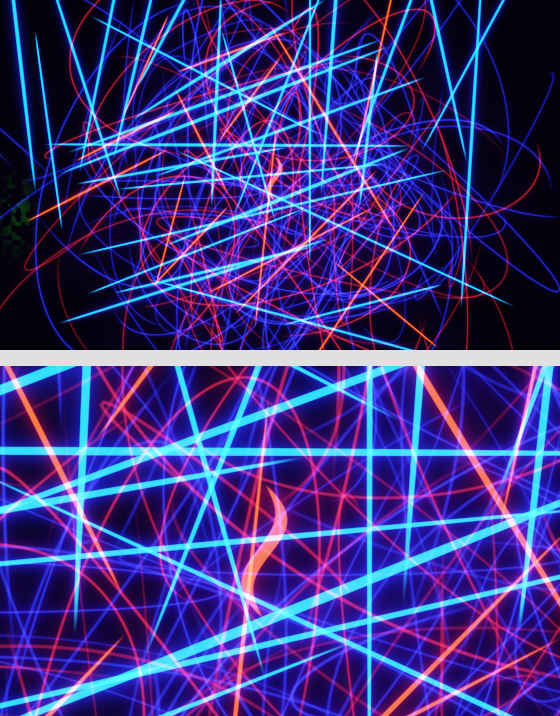
Top: the whole. Bottom: its middle third, enlarged.
Give the GLSL for this background, as a Shadertoy shader.

```glsl
// Long-exposure light painting: bright tapered streaks over a tangle of fine
// looping trails on black. Streaks are tapered segments, trails are partial
// ellipses; all light is added up and compressed by an exponential film curve.

const int   CYAN_STREAKS   = 32;
const int   ORANGE_STREAKS = 15;
const int   BLUE_TRAILS    = 92;
const int   RED_TRAILS     = 50;
const float CYAN_WIDTH     = 0.0042;   // half widths, in canvas heights
const float ORANGE_WIDTH   = 0.0032;
const float TRAIL_WIDTH    = 0.0011;
const vec2  CLOUD_CENTRE   = vec2(0.80, 0.43);
const vec3  CYAN_CORE   = vec3(0.10, 1.95, 2.80);
const vec3  CYAN_GLOW   = vec3(0.07, 0.14, 1.25);
const vec3  ORANGE_CORE = vec3(2.50, 0.62, 0.04);
const vec3  ORANGE_GLOW = vec3(0.65, 0.03, 0.06);
const vec3  BLUE_CORE   = vec3(0.10, 0.22, 1.55);
const vec3  BLUE_GLOW   = vec3(0.06, 0.02, 0.48);
const vec3  RED_CORE    = vec3(1.05, 0.12, 0.10);
const vec3  RED_GLOW    = vec3(0.22, 0.01, 0.06);
const vec3  NIGHT       = vec3(0.010, 0.003, 0.030);
const vec3  HAZE        = vec3(0.055, 0.010, 0.210);
const vec3  MOSS        = vec3(0.03, 0.24, 0.02);

vec4 hash4(float n) {
    vec4 v = fract(n * vec4(0.1031, 0.1130, 0.0973, 0.1099) + 0.137);
    v += dot(v, v.wzxy + 33.33);
    return fract((v.xxyz + v.yzzw) * v.zywx);
}

float noise(vec2 p) {
    vec2 i = floor(p), f = fract(p);
    f = f * f * (3.0 - 2.0 * f);
    float n = i.x + i.y * 57.0;
    return mix(mix(hash4(n).x, hash4(n + 1.0).x, f.x),
               mix(hash4(n + 57.0).x, hash4(n + 58.0).x, f.x), f.y);
}

vec2 toLocal(vec2 p, float angle) {
    float c = cos(angle), s = sin(angle);
    return vec2(c * p.x + s * p.y, c * p.y - s * p.x);
}

// x: sharp core, y: soft glow of a line at distance d
vec2 lineLight(float d, float width, float spread, float px) {
    float core = 1.0 - smoothstep(max(width - px, 0.0), width + px, d);
    return vec2(core, exp(-d / spread));
}

vec2 streak(vec2 p, vec2 centre, float angle, float halfLen, float width, float px) {
    vec2 q = toLocal(p - centre, angle);
    float t = q.x / halfLen;
    float taper = max(1.0 - t * t, 0.0);
    float w = width * (0.25 + 0.75 * taper);
    return lineLight(abs(q.y), w, 2.2 * w, px) * smoothstep(0.0, 0.35, taper);
}

// Part of an ellipse: its tight ends read as hooks, its flanks as long sweeps
vec2 trail(vec2 p, float seed, float px) {
    vec4 a = hash4(seed), b = hash4(seed + 0.37), c = hash4(seed + 0.71);
    vec2 centre = CLOUD_CENTRE + (a.xy + b.xy - 1.0) * vec2(0.66, 0.52);
    float major = mix(0.03, 0.56, sqrt(a.z));
    vec2 radii = major * vec2(1.0, mix(0.08, 0.75, a.w * a.w));
    vec2 q = toLocal(p - centre, b.z * 3.1416);
    vec2 unit = q / radii;
    float f = max(length(unit), 1e-4);
    float d = abs(f - 1.0) * f / max(length(unit / radii), 1e-4);
    float phase = 6.2832 * b.w;
    float along = dot(unit / f, vec2(cos(phase), sin(phase)));
    float start = mix(-0.75, 0.45, c.x);
    float fade = smoothstep(start, start + 0.4, along) * mix(0.35, 1.0, c.y);
    return lineLight(d, TRAIL_WIDTH * mix(0.7, 1.5, c.z), 0.0045, px) * fade;
}

void mainImage(out vec4 fragColor, in vec2 fragCoord) {
    float px = 1.0 / iResolution.y;
    vec2 p = fragCoord * px;
    p.x += 0.8 - 0.5 * iResolution.x * px;

    // Dark ground with a violet haze and a mossy glint at the left
    vec2 r = (p - CLOUD_CENTRE) / vec2(0.50, 0.48);
    vec3 light = NIGHT + HAZE * exp(-dot(r, r)) * (0.4 + 1.2 * noise(p * 9.0));
    vec2 m = (p - vec2(0.05, 0.39)) / vec2(0.045, 0.09);
    light += MOSS * exp(-dot(m, m)) * smoothstep(0.45, 0.75, noise(p * 75.0));

    // Fine trails
    for (int i = 0; i < BLUE_TRAILS; i++) {
        vec2 l = trail(p, float(i) * 1.93 + 11.0, px);
        light += BLUE_CORE * l.x + BLUE_GLOW * l.y;
    }
    for (int i = 0; i < RED_TRAILS; i++) {
        vec2 l = trail(p + vec2(0.0, 0.03), float(i) * 2.17 + 307.0, px);
        light += RED_CORE * l.x + RED_GLOW * l.y;
    }

    // Cyan streaks: steep ones hang from the top, shallow ones cross the middle
    for (int i = 0; i < CYAN_STREAKS; i++) {
        vec4 h = hash4(float(i) * 3.31 + 501.0), k = hash4(float(i) * 1.77 + 640.0);
        float slot = (float(i) + h.x) / float(CYAN_STREAKS);
        bool steep = i % 2 == 0;
        vec2 centre = steep ? vec2(mix(0.02, 1.50, slot), mix(0.60, 1.00, h.y))
                            : vec2(mix(0.50, 1.10, k.x), mix(0.05, 0.85, slot));
        float angle = steep ? 1.5708 + (h.z - 0.55) * 0.95 : (h.z - 0.5) * 1.15;
        float width = CYAN_WIDTH * mix(0.45, 1.15, k.y);
        vec2 l = streak(p, centre, angle, mix(0.22, 0.56, h.w), width, px);
        light += CYAN_CORE * l.x + CYAN_GLOW * l.y;
    }

    // Orange streaks, mostly diagonal
    for (int i = 0; i < ORANGE_STREAKS; i++) {
        vec4 h = hash4(float(i) * 2.63 + 811.0), k = hash4(float(i) * 1.41 + 905.0);
        vec2 centre = vec2(mix(0.25, 1.15, (float(i) + h.x) / float(ORANGE_STREAKS)), mix(0.12, 0.98, h.y));
        float angle = mix(0.35, 1.6, h.z) * (k.x < 0.62 ? 1.0 : -1.0);
        vec2 l = streak(p, centre, angle, mix(0.14, 0.38, h.w), ORANGE_WIDTH * mix(0.5, 1.1, k.y), px);
        light += ORANGE_CORE * l.x + ORANGE_GLOW * l.y;
    }

    // Small flame-like squiggle near the middle
    vec2 q = p - vec2(0.785, 0.49);
    float body = max(1.0 - pow(q.y / 0.065, 2.0), 0.0);
    vec2 flame = lineLight(abs(q.x - 0.016 * sin(q.y * 48.0)) * 0.8, 0.006 * body, 0.008, px);
    light += (ORANGE_CORE * flame.x + ORANGE_GLOW * flame.y) * smoothstep(0.0, 0.3, body);

    fragColor = vec4(1.0 - exp(-light), 1.0);
}
```
